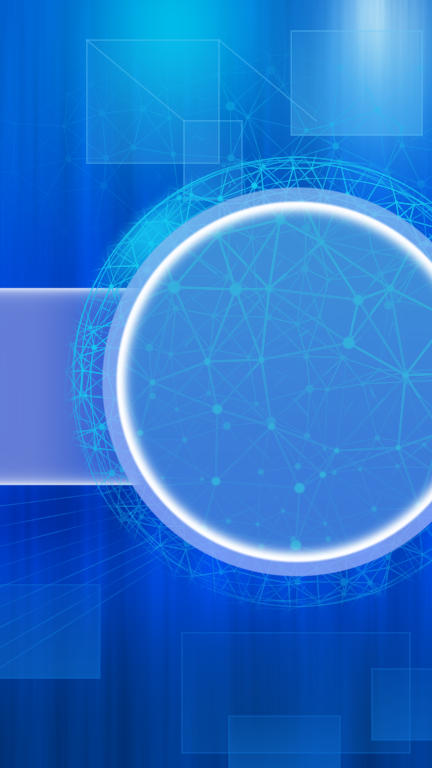
This background is drawn by a Shadertoy shader. Its source:

```glsl
vec2 hash22(vec2 p) {
    vec3 q = fract(p.xyx * vec3(0.1031, 0.1030, 0.0973));
    q += dot(q, q.yzx + 33.33);
    return fract((q.xx + q.yz) * q.zy);
}

float noise(vec2 p) {
    vec2 i = floor(p), f = smoothstep(0.0, 1.0, fract(p));
    return mix(mix(hash22(i).x, hash22(i + vec2(1, 0)).x, f.x),
               mix(hash22(i + vec2(0, 1)).x, hash22(i + vec2(1, 1)).x, f.x), f.y);
}

float segmentDist(vec2 p, vec2 a, vec2 b) {
    vec2 d = b - a;
    return length(p - a - d * clamp(dot(p - a, d) / dot(d, d), 0.0, 1.0));
}

float stroke(float d, float width, float px) {
    return 1.0 - smoothstep(width, width + px, abs(d));
}

float glow(vec2 p, vec2 centre, vec2 size) {
    vec2 q = (p - centre) / size;
    return exp(-dot(q, q));
}

// Translucent rectangle, denser at its base, with a fine outline
vec3 panel(vec3 col, vec2 p, vec2 lo, vec2 hi, vec3 tint, float fill, float px) {
    vec2 q = abs(p - 0.5 * (lo + hi)) - 0.5 * (hi - lo);
    float d = max(q.x, q.y);
    float base = 1.0 - 0.7 * clamp((p.y - lo.y) / (hi.y - lo.y), 0.0, 1.0);
    col = mix(col, tint, fill * base * (1.0 - smoothstep(-px, px, d)));
    return mix(col, tint, 0.35 * stroke(d, 0.0006, px));
}

// Jittered grid of linked nodes: x = links, y = nodes
vec2 plexus(vec2 p, float width, float px) {
    vec2 nodes[9];
    float links = 0.0, dots = 0.0;
    for (int i = 0; i < 9; i++) {
        vec2 id = floor(p) + vec2(i % 3 - 1, i / 3 - 1);
        vec2 h = hash22(id + 17.0);
        nodes[i] = id + 0.1 + 0.8 * h;
        float size = 0.02 + 0.08 * h.x * h.y;
        dots = max(dots, 1.0 - smoothstep(size, size + 0.03 + px, length(p - nodes[i])));
    }
    for (int i = 0; i < 9; i++) {
        if (i == 4) continue;
        float near = 1.0 - smoothstep(1.1, 2.0, length(nodes[4] - nodes[i]));
        links = max(links, near * stroke(segmentDist(p, nodes[4], nodes[i]), width, px));
    }
    for (int i = 0; i < 4; i++) {
        float d = segmentDist(p, nodes[i < 2 ? 1 : 7], nodes[i % 2 == 0 ? 3 : 5]);
        links = max(links, 0.6 * stroke(d, width, px));
    }
    return vec2(links, dots);
}

// Vertical gradient, light streaks and glows
vec3 backdrop(vec2 p) {
    vec3 col = mix(vec3(0, 0.23, 0.56), vec3(0, 0.27, 0.82), smoothstep(0.05, 0.6, p.y));
    col = mix(col, vec3(0, 0.38, 0.82), smoothstep(1.0, 1.6, p.y));
    col = mix(col, vec3(0, 0.15, 0.6), 0.8 * glow(p, vec2(0.08, 0.58), vec2(0.25, 0.12)));
    col = mix(col, vec3(0, 0.3, 0.9), 0.7 * glow(p, vec2(0.55, 0.47), vec2(0.35, 0.12)));
    float streak = noise(p * vec2(14, 1.5)) + 0.4 * noise(p * vec2(60, 2)) + 0.2 * noise(p * vec2(150, 5));
    col *= 0.8 + 0.22 * streak;
    col = mix(col, vec3(0, 0.75, 0.92), 0.95 * glow(p, vec2(0.4, 1.72), vec2(0.2, 0.25)));
    col = mix(col, vec3(0.15, 0.62, 0.92), 0.7 * glow(p, vec2(0.87, 1.6), vec2(0.2, 0.25)));
    float beam = glow(p, vec2(0.89, 1.74), vec2(0.12, 0.2));
    return mix(col, vec3(0.75, 0.9, 0.96), beam * (0.3 + 0.45 * streak));
}

vec3 addPanels(vec3 col, vec2 p, float px) {
    vec3 ice = vec3(0.4, 0.78, 0.96), azure = vec3(0.05, 0.45, 0.84);
    col = panel(col, p, vec2(0.201, 1.4), vec2(0.507, 1.685), ice, 0.2, px);
    col = panel(col, p, vec2(0.674, 1.465), vec2(0.977, 1.706), ice, 0.35, px);
    col = panel(col, p, vec2(0.426, 1.315), vec2(0.56, 1.498), ice, 0.2, px);
    col = panel(col, p, vec2(-0.02, 0.208), vec2(0.231, 0.424), azure, 0.5, px);
    col = panel(col, p, vec2(0.421, 0.035), vec2(0.949, 0.313), azure, 0.2, px);
    col = panel(col, p, vec2(0.53, -0.02), vec2(0.787, 0.12), azure, 0.55, px);
    col = panel(col, p, vec2(0.861, 0.065), vec2(1.02, 0.229), azure, 0.45, px);
    // Receding edges
    for (float k = 0.0; k < 9.0; k++) {
        float d = segmentDist(p, vec2(-0.05, 0.2 + 0.05 * k), vec2(0.42, 0.5 + 0.02 * k));
        col = mix(col, azure, 0.6 * noise(p * 9.0 + k) * stroke(d, 0.0005, px));
    }
    for (float k = 0.0; k < 2.0; k++) {
        vec2 a = vec2(0.201 + 0.306 * k, 1.685);
        col = mix(col, ice, 0.35 * stroke(segmentDist(p, a, a + vec2(0.225, -0.187)), 0.0006, px));
    }
    return col;
}

void mainImage(out vec4 fragColor, in vec2 fragCoord) {
    float px = 1.0 / iResolution.x;
    vec2 p = fragCoord * px, q = p - vec2(0.687, 0.894);
    float r = length(q), height = smoothstep(-0.3, 0.4, q.y);
    vec3 cyan = vec3(0.08, 0.78, 0.94), white = vec3(0.98, 0.99, 1);
    vec3 col = addPanels(backdrop(p), p, px);
    // Side band with bright inner edges
    float edge = abs(p.y - 0.883) - 0.228;
    vec3 band = mix(vec3(0.42, 0.51, 0.84), vec3(0.2, 0.38, 0.83), smoothstep(0.05, 0.3, p.x));
    band = mix(band, white, exp(-abs(edge) / 0.012));
    col = mix(col, band, 0.92 * (1.0 - smoothstep(-px, px, edge)) * (1.0 - smoothstep(0.3, 0.34, p.x)));
    // Globe mesh
    float shell = 1.0 - smoothstep(0.49, 0.55, r);
    float lit = 0.4 + 0.6 * smoothstep(-0.2, 0.3, q.y - 0.5 * q.x);
    col = mix(col, cyan, 0.85 * shell * glow(p, vec2(0.34, 1.24), vec2(0.15, 0.13)));
    vec2 mesh = plexus(p * 17.0, 0.012, 17.0 * px);
    vec2 fine = plexus(p * 11.0 + 31.0, 0.005, 11.0 * px);
    float haze = max(shell, 0.5 * glow(p, vec2(0.7, 1.45), vec2(0.5, 0.16)));
    col = mix(col, cyan, lit * max(shell * max(0.8 * mesh.x, mesh.y), haze * max(0.7 * fine.x, fine.y)));
    for (float k = 0.0; k < 6.0; k++) {
        float a = 0.52 * k;
        vec2 e = mat2(cos(a), sin(a), -sin(a), cos(a)) * q * vec2(1, 1.0 + 0.03 * k);
        col = mix(col, cyan, 0.8 * lit * noise(p * 9.0 + k) * stroke(length(e) - 0.52, 0.0005, px));
    }
    // Translucent ring
    vec3 ring = mix(vec3(0.56, 0.67, 0.97), vec3(0.5, 0.72, 0.94), height);
    col = mix(col, ring, 0.8 * (1.0 - smoothstep(-px, px, r - 0.45)));
    // Disc with network and soft white rim
    vec3 disc = mix(vec3(0.23, 0.48, 0.85), vec3(0.24, 0.56, 0.85), height);
    vec2 net = plexus(p * 7.0 + 5.0, 0.012, 7.0 * px);
    float density = 0.25 + 0.65 * smoothstep(-0.25, 0.2, q.y + 0.35 * q.x);
    float web = max(density * max(0.8 * net.x, 0.55 * fine.x), max(0.85 * net.y, 0.5 * fine.y));
    disc = mix(disc, vec3(0.2, 0.71, 0.87), web);
    disc = mix(disc, white, glow(vec2(max(0.411 - r, 0.0), 0), vec2(0), vec2(0.02)));
    col = mix(col, disc, 1.0 - smoothstep(-0.003, 0.003 + px, r - 0.416));
    fragColor = vec4(col, 1);
}
```
